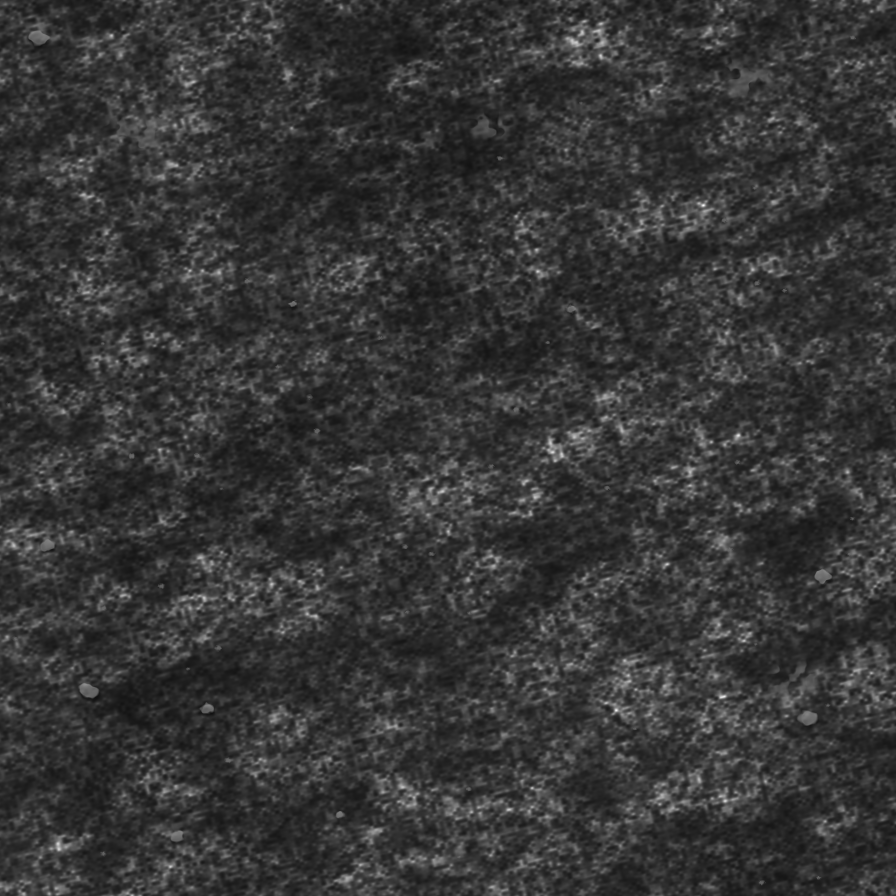
Give the GLSL for this texture, as a WebGL 1 fragment shader.

```glsl
precision highp float;

uniform vec2 u_resolution;

// Tones
const float SOIL_TONE = 0.202;
const float STONE_TONE = 0.46;
const float PATCH_TONE = 0.37;

// Streak direction and proportions
const float TILT = 0.24;
const float TUFT_STRETCH = 1.8;
const float GRAIN_STRETCH = 1.3;

// Features per canvas height
const float BROAD_SCALE = 6.0;
const float TUFT_SCALE = 27.0;
const float GRAIN_SCALE = 165.0;
const float FINE_SCALE = 290.0;

// Strength of each layer, in log brightness
const float BROAD_AMOUNT = 0.17;
const float TUFT_AMOUNT = 0.33;
const float GRAIN_AMOUNT = 0.38;
const float FINE_AMOUNT = 0.42;

// Scattered pieces: cells per canvas height, share of cells filled
const float STONE_CELLS = 7.0;
const float STONE_DENSITY = 0.24;
const float PATCH_CELLS = 3.0;
const float PATCH_DENSITY = 0.4;
const float FLECK_CELLS = 30.0;
const float FLECK_DENSITY = 0.05;
const float EDGE = 0.0016;

float hash(vec2 p) {
  vec3 q = fract(p.xyx * 0.1031);
  q += dot(q, q.yzx + 33.33);
  return fract((q.x + q.y) * q.z);
}

// Value noise from -1 to 1
float noise(vec2 p) {
  vec2 cell = floor(p);
  vec2 f = fract(p);
  f = f * f * (3.0 - 2.0 * f);
  float low = mix(hash(cell), hash(cell + vec2(1.0, 0.0)), f.x);
  float high = mix(hash(cell + vec2(0.0, 1.0)), hash(cell + 1.0), f.x);
  return 2.0 * mix(low, high, f.y) - 1.0;
}

float fbm(vec2 p) {
  float sum = 0.0;
  float weight = 1.0;
  for (int i = 0; i < 3; i++) {
    sum += weight * noise(p);
    p = p * 2.03 + vec2(17.3, 41.7);
    weight *= 0.8;
  }
  return sum;
}

// Coordinates that stretch features along the tilted streak direction
vec2 streak(vec2 p, float stretch) {
  vec2 along = vec2(cos(TILT), sin(TILT));
  return vec2(dot(p, along) / stretch, dot(p, vec2(-along.y, along.x)));
}

// Rough pieces, at most one per cell: x is coverage, y is height within the piece
vec2 scatter(vec2 p, float cells, float density, float minRadius, float maxRadius, float soft, float salt) {
  vec2 cell = floor(p * cells);
  vec2 key = cell + salt;
  vec2 jitter = vec2(hash(key + 3.7), hash(key + 9.2));
  vec2 offset = p - (cell + 0.25 + 0.5 * jitter) / cells;
  float radius = mix(minRadius, maxRadius, hash(key + 15.4));
  float rough = 1.0 + 0.35 * noise(offset / radius * 1.6 + key * 5.0);
  float dist = length(offset * vec2(0.85, 1.15)) - radius * rough;
  float present = step(hash(key + 21.8), density);
  return vec2(present * (1.0 - smoothstep(-soft, soft, dist)), offset.y / radius);
}

void main() {
  vec2 p = gl_FragCoord.xy / u_resolution.y;

  // Soil: broad drift, tilted tufts and fine grain
  float broad = noise(p * BROAD_SCALE + 5.0);
  vec2 warp = 0.006 * vec2(noise(p * 19.0 + 60.0), noise(p * 19.0 + 90.0));
  float tufts = fbm(streak(p + warp, TUFT_STRETCH) * TUFT_SCALE + 100.0);
  vec2 grainPos = streak(p, GRAIN_STRETCH);
  float grain = GRAIN_AMOUNT * noise(grainPos * GRAIN_SCALE + 200.0)
              + FINE_AMOUNT * noise(grainPos * FINE_SCALE + 700.0);
  float grainContrast = clamp(1.0 + 0.35 * tufts, 0.6, 1.4);
  float tone = SOIL_TONE * exp(BROAD_AMOUNT * broad + TUFT_AMOUNT * tufts + grain * grainContrast);

  // Pale broken patches
  vec2 patchShape = scatter(p, PATCH_CELLS, PATCH_DENSITY, 0.014, 0.026, 0.009, 40.0);
  float chips = smoothstep(-0.35, 0.25, noise(p * 95.0) + 0.5 * noise(p * 190.0));
  tone = mix(tone, PATCH_TONE * (1.0 + 0.35 * grain), 0.8 * patchShape.x * chips);

  // Stones with a soft shadow below, then small flecks
  vec2 shadow = scatter(p + vec2(-0.001, 0.004), STONE_CELLS, STONE_DENSITY, 0.003, 0.009, 0.003, 70.0);
  tone *= 1.0 - 0.45 * shadow.x;
  vec2 stone = scatter(p, STONE_CELLS, STONE_DENSITY, 0.003, 0.009, EDGE, 70.0);
  float stoneTone = STONE_TONE * (1.0 + 0.15 * clamp(stone.y, -1.0, 1.0) + 0.2 * grain);
  tone = mix(tone, stoneTone, 0.9 * stone.x);
  vec2 fleck = scatter(p, FLECK_CELLS, FLECK_DENSITY, 0.001, 0.003, EDGE, 130.0);
  tone = mix(tone, STONE_TONE, 0.75 * fleck.x);

  gl_FragColor = vec4(vec3(clamp(tone, 0.0, 1.0)), 1.0);
}
```
